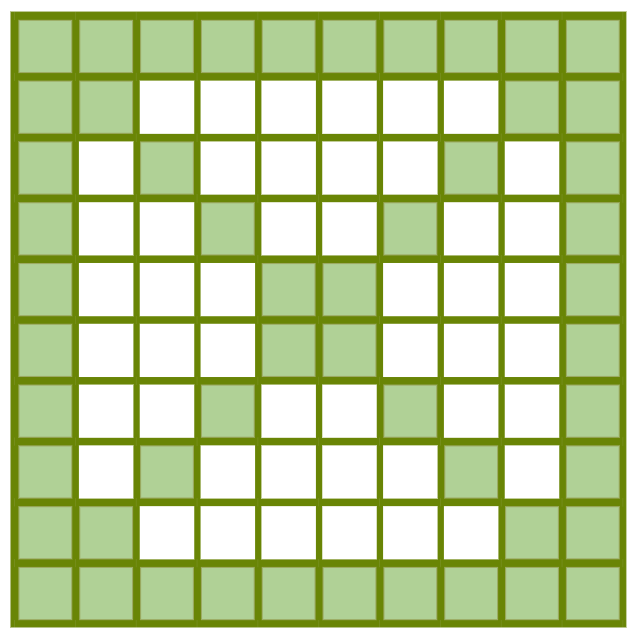
This pattern is drawn by a Shadertoy shader. Its source:

```glsl
// Ten by ten green grid with a filled border and both diagonals filled.

const vec3 PAPER = vec3(1.0);
const vec3 LEAF  = vec3(0.69, 0.82, 0.59);
const vec3 OLIVE = vec3(0.41, 0.52, 0.02);
const vec3 EDGE  = vec3(0.61, 0.67, 0.39);
const vec3 SEAM  = vec3(0.51, 0.59, 0.20);

const float CELLS = 10.0;
const float PITCH = 0.09498;
const vec2 GRID_ORIGIN = vec2(0.0227, 0.0251);
const vec2 FRAME_MIN = vec2(0.0163, 0.0195);
const vec2 FRAME_MAX = vec2(0.9780, 0.9820);

// Signed distance to an axis-aligned box
float boxDistance(vec2 p, vec2 center, vec2 halfSize) {
    vec2 d = abs(p - center) - halfSize;
    return length(max(d, 0.0)) + min(max(d.x, d.y), 0.0);
}

// Antialiased coverage of a signed distance
float coverage(float dist, float pixel) {
    return clamp(0.5 - dist / pixel, 0.0, 1.0);
}

// True on the outer ring and on the two diagonals
bool isFilled(vec2 cell) {
    vec2 k = abs(cell - 0.5 * (CELLS - 1.0));
    return max(k.x, k.y) > 0.5 * CELLS - 1.0 || abs(k.x - k.y) < 0.5;
}

// Cell interior with a thin muted edge around filled ones
vec3 paintCell(vec3 color, vec2 grid, float pixel) {
    vec2 cell = clamp(floor(grid), 0.0, CELLS - 1.0);
    bool filled = isFilled(cell);
    vec2 halfSize = filled ? vec2(0.443, 0.438) : vec2(0.448, 0.438);
    float dist = boxDistance(grid - cell, vec2(0.506, 0.5), halfSize);
    color = mix(color, filled ? EDGE : PAPER, coverage(dist, pixel));
    return filled ? mix(color, LEAF, coverage(dist + 0.018, pixel)) : color;
}

// Fine pale seams where the bars cross
float crossingSeam(vec2 grid, float pixel) {
    vec2 offset = grid - floor(grid + 0.5);
    return coverage(boxDistance(offset, vec2(0.0), vec2(0.006, 0.065)), pixel);
}

void mainImage(out vec4 fragColor, in vec2 fragCoord) {
    vec2 p = fragCoord / iResolution.y;
    p.x *= 0.99609 * iResolution.y / iResolution.x;
    float pixel = 1.0 / iResolution.y;
    vec2 grid = (p - GRID_ORIGIN) / PITCH;
    float gridPixel = pixel / PITCH;

    // Solid frame and bars, then seams and cells
    float frame = boxDistance(p, 0.5 * (FRAME_MIN + FRAME_MAX),
                              0.5 * (FRAME_MAX - FRAME_MIN));
    vec3 color = mix(OLIVE, SEAM, 0.6 * crossingSeam(grid, gridPixel));
    color = mix(color, SEAM, 0.5 * coverage(-frame - 0.001, pixel));
    color = paintCell(color, grid, gridPixel);
    color = mix(PAPER, color, coverage(frame, pixel));

    fragColor = vec4(color, 1.0);
}
```
